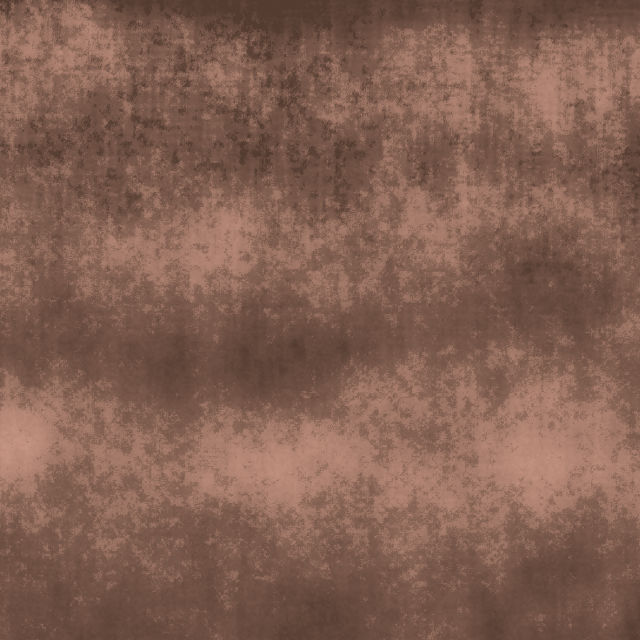
Give the GLSL for this texture, as a three.js fragment shader.

```glsl
varying vec2 vUv;

float hash(vec2 p) {
  return fract(sin(dot(p, vec2(127.1, 311.7))) * 43758.5453);
}

float noise(vec2 p) {
  vec2 i = floor(p);
  vec2 f = fract(p);
  f = f * f * (3.0 - 2.0 * f);
  return mix(mix(hash(i), hash(i + vec2(1.0, 0.0)), f.x),
             mix(hash(i + vec2(0.0, 1.0)), hash(i + vec2(1.0, 1.0)), f.x), f.y);
}

float fbm(vec2 p, float gain) {
  float sum = 0.0;
  float total = 0.0;
  float amp = 1.0;
  for (int i = 0; i < 5; i++) {
    sum += amp * noise(p);
    total += amp;
    amp *= gain;
    p = p * 2.03 + vec2(17.3, 9.1);
  }
  return sum / total;
}

float band(float y, float center, float width) {
  float d = (y - center) / width;
  return exp(-d * d);
}

// Broad horizontal bands, bent by slow noise
float bandTone(vec2 uv) {
  float y = uv.y + 0.16 * (fbm(uv * vec2(4.0, 2.5) + 3.7, 0.5) - 0.5);
  float tone = 0.21;
  tone += 0.42 * band(y, 0.27, 0.10);
  tone += 0.24 * band(y, 0.89, 0.07);
  tone += 0.17 * band(y, 0.64, 0.08);
  tone -= 0.10 * band(y, 0.47, 0.05);
  tone -= 0.20 * (1.0 - smoothstep(0.0, 0.15, uv.y));
  tone -= 0.40 * smoothstep(0.95, 1.01, y);
  return tone;
}

// Fine crossed threads, mostly vertical
float weave(vec2 uv) {
  float warp = noise(uv * vec2(150.0, 22.0));
  float weft = noise(uv * vec2(18.0, 170.0) + 41.0);
  return 0.6 * warp + 0.4 * weft - 0.5;
}

void main() {
  vec2 uv = vUv;
  float upper = smoothstep(0.35, 0.85, uv.y);

  // Cloudy wear with upright streaks
  float cloud = fbm(uv * vec2(6.0, 7.0) + 11.0, 0.6) - 0.5;
  float streak = fbm(uv * vec2(22.0, 7.0) + 29.0, 0.55) - 0.5;
  float wear = bandTone(uv) + 0.85 * cloud + 0.35 * streak;

  // Worn flakes gather where the wear is strong
  float fine = fbm(uv * vec2(65.0, 60.0) + 5.0, 0.9) - 0.5;
  float threads = weave(uv);
  float flakes = smoothstep(0.22, 0.62, wear + 1.7 * fine + 0.3 * upper * threads);

  // Dark pits in the upper cloth
  float pitNoise = fbm(uv * vec2(95.0, 75.0) + 63.0, 0.7);
  float pits = smoothstep(0.54, 0.70, pitNoise - 0.35 * cloud) * upper;

  float grain = noise(uv * 256.0 + 7.0) - 0.5;
  float tone = 0.78 * wear + 0.34 * flakes - 0.28 * pits;
  tone += mix(0.10, 0.24, upper) * threads + 0.10 * grain;
  tone = clamp(tone, -0.2, 1.08);

  vec3 umber = vec3(0.40, 0.29, 0.24);
  vec3 copper = vec3(0.75, 0.56, 0.49);
  gl_FragColor = vec4(mix(umber, copper, tone), 1.0);
}
```
